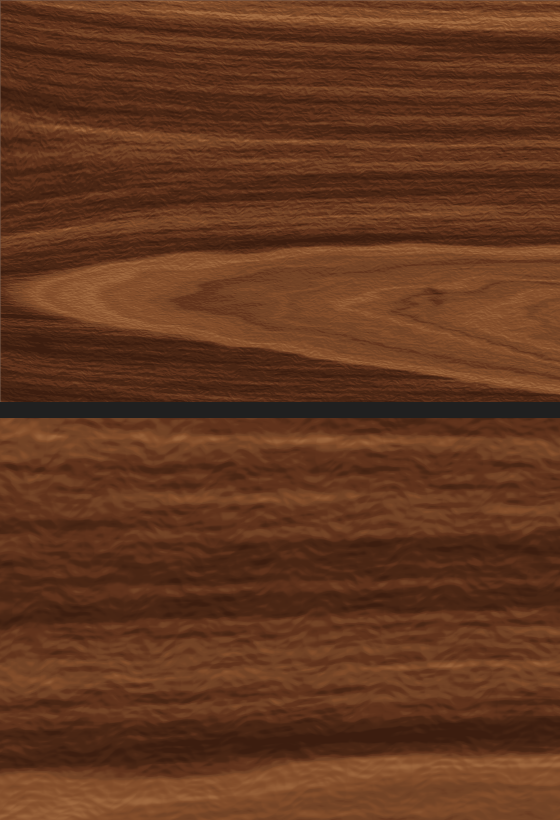
Top, the full canvas; bottom, a detail of the centre.
Write a WebGL 1 fragment shader that draws this texture.

```glsl
precision highp float;
// Walnut veneer: streaks fan out to the left above a nested, arched heartwood figure.
// Layered sines give the growth bands, a parabolic field gives the arches,
// and stretched cellular noise gives the pores and the crinkled surface.

uniform vec2 u_resolution;

const vec3 UMBER    = vec3(0.235, 0.115, 0.06);
const vec3 DARK     = vec3(0.29, 0.15, 0.08);
const vec3 BROWN    = vec3(0.38, 0.20, 0.11);
const vec3 CHESTNUT = vec3(0.45, 0.265, 0.15);
const vec3 TAN      = vec3(0.51, 0.30, 0.165);
const vec3 HONEY    = vec3(0.63, 0.415, 0.25);
const vec3 EDGE     = vec3(0.47, 0.36, 0.30);

vec2 hash2(vec2 p) {
  vec2 k = vec2(dot(p, vec2(127.1, 311.7)), dot(p, vec2(269.5, 183.3)));
  return fract(sin(k) * 43758.55);
}

// Distance to the nearest scattered cell point
float cells(vec2 p) {
  vec2 id = floor(p), f = fract(p);
  float nearest = 4.0;
  for (int j = -1; j <= 1; j++) {
    for (int i = -1; i <= 1; i++) {
      vec2 o = vec2(float(i), float(j));
      vec2 d = o + hash2(id + o) - f;
      nearest = min(nearest, dot(d, d));
    }
  }
  return sqrt(nearest);
}

// Light from above on a cellular surface
float relief(vec2 p) {
  return cells(p) - cells(p + vec2(0.12, 0.45));
}

// Irregular growth bands: sines across the grain with phases wandering along it
float streaks(float x, float h, float freq) {
  float sum = 0.0, amp = 1.0;
  for (int i = 0; i < 6; i++) {
    float k = float(i);
    float wander = sin(x * (1.7 + 0.9 * k) + k * 2.1 + h * 9.0)
                 + 0.5 * sin(x * (4.3 + 1.9 * k) - h * 23.0 + k);
    sum += amp * sin(h * freq + 1.2 * wander + k * 4.7);
    amp *= 0.95;
    freq *= 1.62;
  }
  return sum;
}

float band(float v, float center, float width) {
  float d = (v - center) / width;
  return exp(-d * d);
}

// Height across the grain, straightened so that bands flare at the left
float grainHeight(vec2 p) {
  float fan = smoothstep(0.42, 0.86, p.y) * 2.0 - 1.0;
  fan = mix(0.7, fan, smoothstep(0.15, 0.35, p.y));
  return p.y - 0.085 * fan * exp(-2.0 * p.x);
}

// Parabolic arches opening to the right; zero on the outermost one
float archField(vec2 p) {
  float axis = 0.268 - 0.034 * p.x * p.x;
  float d = (p.y - axis) / 0.158;
  float wobble = 0.04 * sin(p.y * 47.0 + 4.0 * sin(p.x * 5.0))
               + 0.025 * sin(p.y * 103.0 + p.x * 17.0)
               + 0.015 * sin(p.y * 230.0 - p.x * 31.0);
  return p.x - 0.036 - d * d + wobble * smoothstep(0.1, 0.5, p.x);
}

// Pair of small dark flecks left by a twig
float knot(vec2 p, vec2 center, float size) {
  vec2 d = (p - center) / size;
  d.y += 0.25 * sin(d.x * 2.0);
  float upper = exp(-dot(d * vec2(0.7, 2.2), d * vec2(0.7, 2.2)));
  d += vec2(-0.3, 1.3);
  return upper + 0.7 * exp(-dot(d * vec2(0.9, 2.0), d * vec2(0.9, 2.0)));
}

float sideTone(vec2 p, float h) {
  float t = mix(0.24, 0.39, smoothstep(0.20, 0.36, p.y));
  t += 0.30 * smoothstep(0.89, 0.94, h) - 0.24 * band(h, 0.888, 0.013);
  t += 0.12 * band(h, 0.83, 0.01) + 0.17 * band(h, 0.465, 0.018);
  t -= 0.08 * band(h, 0.73, 0.06) + 0.08 * band(h, 0.565, 0.03);
  t -= 0.22 * band(h, 0.415, 0.016);
  // Two pale bands closing into one, with a dark wedge between them
  t -= 0.15 * band(p.y, 0.658, 0.02) * exp(-3.0 * p.x);
  float pale = max(band(p.y, 0.64 + 0.068 * exp(-3.0 * p.x), 0.009),
                   band(p.y, 0.643 - 0.033 * exp(-3.0 * p.x), 0.011));
  return t + 0.34 * pale + 0.078 * streaks(p.x, h, 43.0);
}

float archTone(vec2 p, float q) {
  float t = 0.70 + 0.13 * band(q, 0.10, 0.10);
  t -= 0.17 * band(q, 0.50, 0.09) + 0.12 * band(q, 0.80, 0.05);
  t -= 0.24 * band(q, 0.99, 0.03) + 0.16 * band(q, 1.27, 0.03);
  return t + 0.035 * streaks(p.x, q * 0.15, 50.0);
}

vec3 woodColor(float t) {
  vec3 c = mix(UMBER, DARK, smoothstep(-0.10, 0.16, t));
  c = mix(c, BROWN, smoothstep(0.16, 0.40, t));
  c = mix(c, CHESTNUT, smoothstep(0.40, 0.58, t));
  c = mix(c, TAN, smoothstep(0.58, 0.73, t));
  return mix(c, HONEY, smoothstep(0.70, 0.98, t));
}

void main() {
  vec2 p = gl_FragCoord.xy / u_resolution.y;
  float h = grainHeight(p), q = archField(p);
  float inside = smoothstep(-0.09, 0.06, q);
  float tone = mix(sideTone(p, h), archTone(p, q), inside);

  // Crinkled relief at two sizes and long dark pores
  float ripple = 0.6 * sin(p.x * 55.0 + h * 40.0) + 0.3 * sin(p.x * 131.0 - h * 90.0);
  float coarse = relief(vec2(p.x * 44.0, h * 105.0 + ripple));
  float fine = relief(vec2(p.x * 88.0 + 7.0, h * 170.0 + ripple));
  float pores = smoothstep(0.4, 0.1, cells(vec2(p.x * 11.0, h * 120.0 + sin(p.x * 13.0))));
  tone += mix(0.17, 0.08, inside) * coarse + mix(0.20, 0.13, inside) * fine;
  tone -= mix(0.16, 0.05, inside) * pores;
  tone -= 0.40 * (knot(p, vec2(1.08, 0.275), 0.018) + knot(p, vec2(0.097, 0.155), 0.018));
  tone -= 0.05 * smoothstep(0.35, 0.0, p.x);

  // Thin worn rim on the left and top
  float rim = min(p.x, 1.0 - p.y);
  vec3 color = mix(woodColor(tone), EDGE, 0.6 * (1.0 - smoothstep(0.001, 0.004, rim)));
  gl_FragColor = vec4(color, 1.0);
}
```
